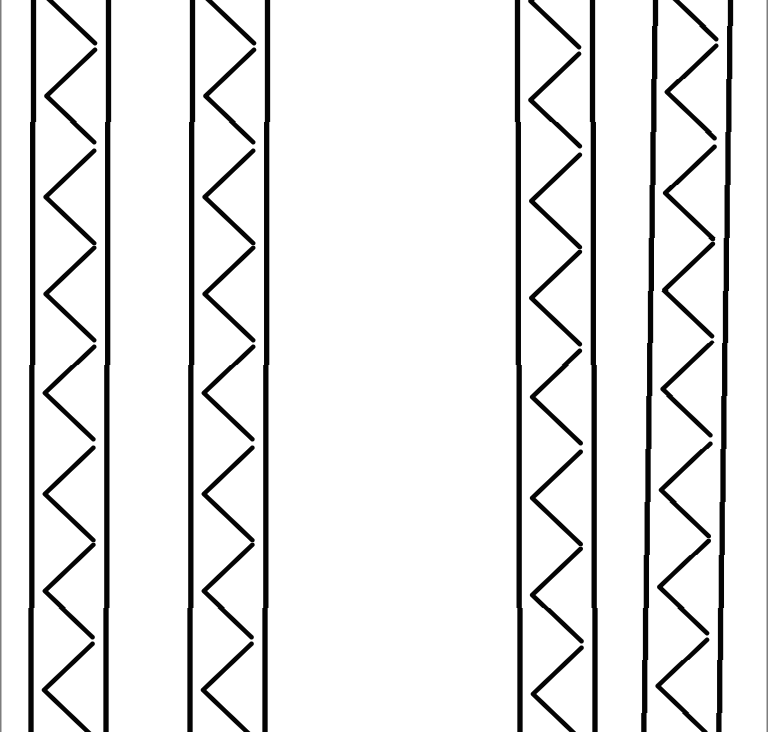
Reproduce this pattern procedurally as a WebGL 2 fragment shader.

```glsl
#version 300 es
precision highp float;

uniform vec2 u_resolution;
out vec4 outColor;

#define CANVAS vec2(768.0, 732.0)  // canvas extent in design units
#define BAND_WIDTH 75.0            // between the two rails
#define RAIL_HALF 2.65             // half width of a rail
#define ZIG_HALF 2.3               // half width of a chevron stroke
#define PITCH 99.0                 // mean chevron spacing
#define TIP_INSET 13.0             // left rail to chevron tip
#define ARM vec2(48.5, 46.2)       // reach of one chevron arm
#define JITTER 2.0                 // shift of every third chevron
#define DRIFT_STEP 0.83            // size of the small jogs in the rails

const vec3 PAPER = vec3(1.0);
const vec3 INK = vec3(0.015);
const vec3 BORDER = vec3(0.49);

// Per band: left rail at the top, sideways drift, height of the first tip
const vec3 BANDS[4] = vec3[4](
    vec3(33.5, -2.5, 96.0),
    vec3(192.5, -2.5, 96.0),
    vec3(517.5, 2.5, 100.0),
    vec3(655.5, -11.5, 92.0));

float segmentDistance(vec2 p, vec2 end) {
    float t = clamp(dot(p, end) / dot(end, end), 0.0, 1.0);
    return length(p - end * t);
}

// Open chevrons pointing left, stacked with slightly uneven gaps
float chevronDistance(vec2 p) {
    float nearest = floor(p.y / PITCH + 0.5);
    float d = 1e5;
    for (int i = -1; i <= 1; i++) {
        float row = nearest + float(i);
        float shift = JITTER * step(abs(mod(row, 3.0) - 1.0), 0.5);
        vec2 q = vec2(p.x, abs(p.y - row * PITCH - shift));
        d = min(d, segmentDistance(q, ARM));
    }
    return d;
}

float coverage(float d, float pixel) {
    return clamp(0.5 - d / pixel, 0.0, 1.0);
}

void main() {
    vec2 p = gl_FragCoord.xy / u_resolution * CANVAS;
    p.y = CANVAS.y - p.y;
    float pixel = CANVAS.y / u_resolution.y;

    // Rails and chevrons of every band
    float d = 1e5;
    for (int i = 0; i < 4; i++) {
        vec3 band = BANDS[i];
        float drift = band.y * p.y / CANVAS.y;
        drift = floor(drift / DRIFT_STEP + 0.5) * DRIFT_STEP;
        float x = p.x - band.x - drift;
        float rail = abs(abs(x - 0.5 * BAND_WIDTH) - 0.5 * BAND_WIDTH);
        float chevron = chevronDistance(vec2(x - TIP_INSET, p.y - band.z));
        d = min(d, min(rail - RAIL_HALF, chevron - ZIG_HALF));
    }

    // Thin side borders
    float edge = min(p.x, CANVAS.x - p.x);
    vec3 color = mix(PAPER, BORDER, coverage(edge - 1.5, pixel));
    color = mix(color, INK, coverage(d, pixel));
    outColor = vec4(color, 1.0);
}
```
